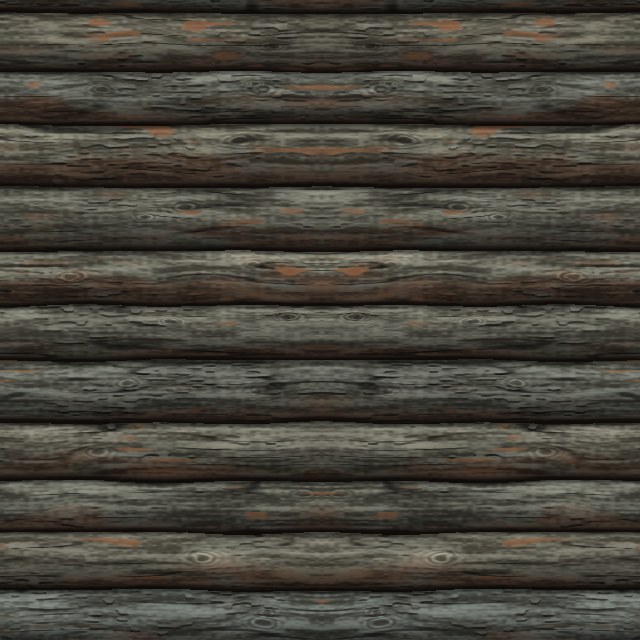
Give the GLSL for this texture, as a three.js fragment shader.

```glsl
// Weathered log wall: eleven horizontal logs per tile, mirrored about the middle.
// Wavy seams split the height into logs; each gets round shading, stretched noise
// grain bent around knots, cracks, raised flakes and bare orange wood.
varying vec2 vUv;

float hash(vec2 p) {
  return fract(sin(dot(p, vec2(127.1, 311.7))) * 43758.5);
}

float noise(vec2 p) {
  vec2 i = floor(p), f = fract(p);
  f = f * f * (3.0 - 2.0 * f);
  return mix(mix(hash(i), hash(i + vec2(1.0, 0.0)), f.x),
             mix(hash(i + vec2(0.0, 1.0)), hash(i + vec2(1.0, 1.0)), f.x), f.y);
}

// Height of the seam above log k, counted from the top
float seam(float k, float x) {
  float uneven = 0.0055 * cos(1.745 * (k - 2.3)) + 0.004 * cos(0.571 * k);
  float wave = 0.006 * (noise(vec2(x * 8.0, mod(k + 11.0, 11.0) * 9.0)) - 0.5);
  return 0.980 - k / 11.0 + uneven + wave;
}

// Fine fibres in three sizes, stretched along the log
float fibres(vec2 p) {
  float g = 0.42 * noise(p * vec2(9.0, 120.0))
          + 0.34 * noise(p * vec2(26.0, 250.0))
          + 0.24 * noise(p * vec2(130.0, 400.0));
  return smoothstep(0.2, 0.8, g);
}

// Splinters that stand out in scattered areas
float flakes(vec2 p) {
  float area = smoothstep(0.45, 0.75, noise(p * vec2(9.0, 38.0) + 31.0));
  return area * smoothstep(0.62, 0.8, noise(p * vec2(48.0, 210.0)));
}

void main() {
  vec2 p = vec2(abs(vUv.x - 0.503), vUv.y);

  // Which log, and how far down its face: 0 at the top, 1 at the bottom
  float id = -1.0;
  for (int i = 0; i < 11; i++) {
    if (p.y < seam(float(i), p.x)) id = float(i);
  }
  float top = seam(id, p.x), low = seam(id + 1.0, p.x);
  float t = (top - p.y) / (top - low);
  float key = mod(id + 11.0, 11.0);
  float tint = hash(vec2(key, 4.0));

  // Knots, denser near the mirror line, push the grain aside
  vec2 flow = p + vec2(key * 3.7, 0.007 * noise(vec2(p.x * 11.0, key * 5.0 + t * 2.0)));
  float rings = 0.0, core = 0.0;
  for (int i = 0; i < 3; i++) {
    vec2 seed = vec2(key * 2.3, float(i) * 7.1 + 1.0);
    float along = hash(seed);
    vec2 centre = vec2(0.03 + 0.45 * along * along,
                       mix(top, low, 0.2 + 0.5 * hash(seed + 3.0)));
    vec2 q = (p - centre) / (vec2(0.026, 0.010) * (0.6 + 0.6 * hash(seed + 5.0)));
    q += 0.35 * (noise(p * vec2(50.0, 110.0)) - 0.5);
    float r = length(q);
    float strength = smoothstep(0.25, 0.7, hash(seed + 8.0));
    float reach = strength * exp(-r * r);
    flow.y -= 0.006 * q.y * reach;
    rings += reach * sin(r * 15.0);
    core += strength * (1.0 - smoothstep(0.1, 0.4, r));
  }

  // Grey weathered face turning to brown on the sheltered underside
  float grain = fibres(flow);
  float blotch = noise(flow * vec2(7.0, 45.0)) * 0.6 + noise(flow * vec2(22.0, 95.0)) * 0.4;
  vec3 grey = mix(vec3(0.24, 0.235, 0.21), vec3(0.52, 0.53, 0.50), grain);
  grey *= mix(vec3(1.04, 1.0, 0.93), vec3(0.96, 1.01, 1.02), hash(vec2(key, 9.0)));
  vec3 brown = mix(vec3(0.20, 0.145, 0.11), vec3(0.43, 0.33, 0.26), grain);
  float bare = smoothstep(0.45, 0.95, t + 0.9 * (blotch - 0.5) + 0.3 * (tint - 0.5));
  vec3 wood = mix(grey, brown, bare * 0.85);
  wood *= 0.78 + 0.44 * blotch;

  // Long dark cracks along the fibres
  float ridge = abs(noise(flow * vec2(5.0, 85.0) + 17.0) - 0.5);
  float crack = (1.0 - smoothstep(0.01, 0.07, ridge))
              * smoothstep(0.4, 0.7, noise(flow * vec2(12.0, 60.0) + 53.0));
  wood *= 1.0 - 0.5 * crack;

  // Knot rings and dark hearts
  wood *= 1.0 + 0.25 * rings;
  wood = mix(wood, vec3(0.14, 0.11, 0.085), 0.65 * clamp(core, 0.0, 1.0));

  // Flakes with a lit face and a shadow just below
  float flake = flakes(flow);
  float shadow = max(flakes(flow + vec2(0.0, 0.003)) - flake, 0.0);
  wood = mix(wood, vec3(0.56, 0.56, 0.52), 0.40 * flake * (1.0 - 0.6 * bare));
  wood *= 1.0 - 0.5 * shadow;

  // Small torn spots of fresh orange wood
  float torn = smoothstep(0.72, 0.84, noise(flow * vec2(20.0, 120.0) + 71.0))
             * smoothstep(0.6, 0.8, noise(flow * vec2(7.0, 30.0) + 23.0));
  wood = mix(wood, vec3(0.56, 0.37, 0.25), 0.7 * torn);

  // Round shading, soft upper rim and black gap under each log
  float light = mix(1.0, 0.52, smoothstep(0.3, 0.95, t));
  light *= mix(0.5, 1.0, smoothstep(0.0, 0.10, t));
  light *= 0.94 + 0.12 * tint;
  float gap = smoothstep(0.89, 0.985, t + 0.05 * (grain - 0.5));
  vec3 colour = mix(wood * light, vec3(0.055, 0.043, 0.035), gap);

  gl_FragColor = vec4(colour, 1.0);
}
```
